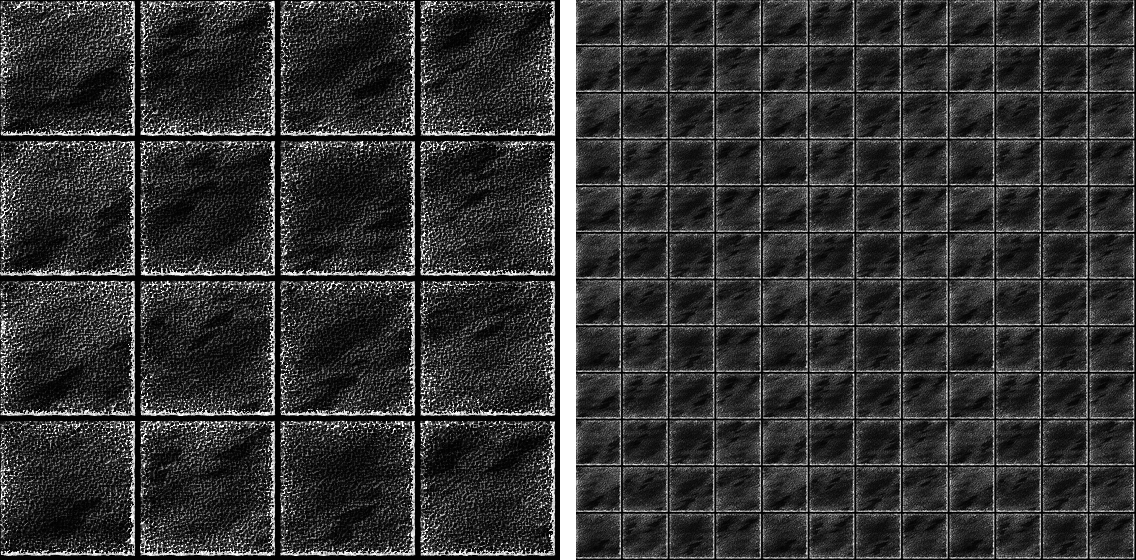
Left: one tile. Right: repeated 3 by 3.
A Shadertoy shader for this texture map:

```glsl
const float TAU = 6.28318;
const float TILES = 4.0;
const float GROUT_HALF = 0.020;
const float BEVEL_WIDTH = 0.022;

vec2 hash2(vec2 cell) {
    vec3 h = fract(vec3(cell.xyx) * vec3(0.1031, 0.1030, 0.0973));
    h += dot(h, h.yzx + 33.33);
    return fract((h.xx + h.yz) * h.zy);
}

// Distances to the nearest and second nearest points, wrapping after "count" cells
vec2 cellular(vec2 uv, float count) {
    vec2 p = uv * count;
    vec2 base = floor(p);
    vec2 nearest = vec2(8.0);
    for (int j = -1; j <= 1; j++) {
        for (int i = -1; i <= 1; i++) {
            vec2 cell = base + vec2(i, j);
            float d = length(cell + hash2(mod(cell, count)) - p);
            nearest = d < nearest.x ? vec2(d, nearest.x) : vec2(nearest.x, min(nearest.y, d));
        }
    }
    return nearest;
}

// Sines with whole wave numbers, each bent by the sum before it
float layeredSines(vec2 uv, float frequency, float seed) {
    float sum = 0.0;
    float amplitude = 0.5;
    for (int i = 0; i < 6; i++) {
        vec2 rnd = hash2(vec2(float(i) + 3.0, seed)) * TAU;
        vec2 wave = round(frequency * vec2(cos(rnd.x), sin(rnd.x)));
        sum += amplitude * sin(TAU * dot(wave, uv) + rnd.y + 2.0 * sum);
        amplitude *= 0.75;
        frequency *= 1.7;
    }
    return sum;
}

// Lit side of tiny bumps
float reliefGrain(vec2 uv, float count) {
    vec2 toLight = vec2(0.28, -0.22) / count;
    float slope = cellular(uv + toLight, count).x - cellular(uv - toLight, count).x;
    return clamp(2.4 * slope, 0.0, 1.0);
}

// Raised net between pits
float pitRidges(vec2 uv, float count) {
    vec2 d = cellular(uv, count);
    return 1.0 - smoothstep(0.02, 0.38, d.y - d.x);
}

// Strip that starts sharply at the tile edge and frays inward
float frayedStrip(float dist, float width, float fray, float blur) {
    float inner = dist - width * fray;
    return smoothstep(-blur, blur, dist) * (1.0 - smoothstep(0.6 * width, 1.25 * width, inner));
}

void mainImage(out vec4 fragColor, in vec2 fragCoord) {
    vec2 uv = fragCoord / iResolution.xy;
    float blur = 0.6 * TILES / iResolution.y;

    // Broad variation
    float blotch = layeredSines(uv, 4.0, 11.0);
    float stain = layeredSines(uv, 5.0, 27.0);
    float roughness = layeredSines(uv, 31.0, 5.0);

    // Tile grid, measured downward
    vec2 grid = vec2(uv.x, 1.0 - uv.y) * TILES + vec2(0.016, 0.012);
    grid += 0.003 * vec2(roughness, layeredSines(uv, 23.0, 41.0));
    vec2 tile = mod(floor(grid), TILES);
    vec2 local = fract(grid);
    vec2 nearSide = local - GROUT_HALF;
    vec2 farSide = 1.0 - local - GROUT_HALF;
    float edge = min(min(nearSide.x, nearSide.y), min(farSide.x, farSide.y));
    float face = smoothstep(-blur, blur, edge);
    vec2 tileRandom = hash2(tile + 17.0);

    // Fine grain in the middle, pitted wear toward the rim
    float grain = reliefGrain(uv, 216.0);
    float pits = pitRidges(uv + 0.0015 * vec2(roughness, stain), 132.0);
    float tone = mix(0.35, 1.25, smoothstep(-0.9, 0.9, blotch));
    tone *= mix(0.75, 1.2, tileRandom.x);
    tone *= mix(0.2, 1.0, smoothstep(-0.95, -0.5, stain));
    float wear = exp(-max(edge, 0.0) * mix(7.0, 11.0, tileRandom.y));
    wear *= mix(0.35, 1.3, smoothstep(-0.6, 0.7, stain));
    float shade = tone * (0.025 + 0.36 * grain + 0.07 * pits);
    shade += wear * pits * (0.22 + 0.95 * grain);

    // Bright bevels right and below, dull ones left and above
    float fray = 1.1 * grain + 0.5 * pits + 0.25 * roughness - 0.3;
    float bright = max(frayedStrip(farSide.x, BEVEL_WIDTH, fray, blur),
                       frayedStrip(farSide.y, BEVEL_WIDTH, fray, blur));
    float dull = max(frayedStrip(nearSide.x, 0.03, fray, blur),
                     frayedStrip(nearSide.y, 0.03, fray, blur));
    shade += dull * (0.09 + 0.2 * pits + 0.06 * blotch);
    shade = mix(shade, 0.92 + 0.1 * roughness, bright * mix(0.8, 1.0, pits));

    vec3 color = vec3(clamp(shade, 0.0, 1.0) * face + 0.005);
    fragColor = vec4(color, 1.0);
}
```
